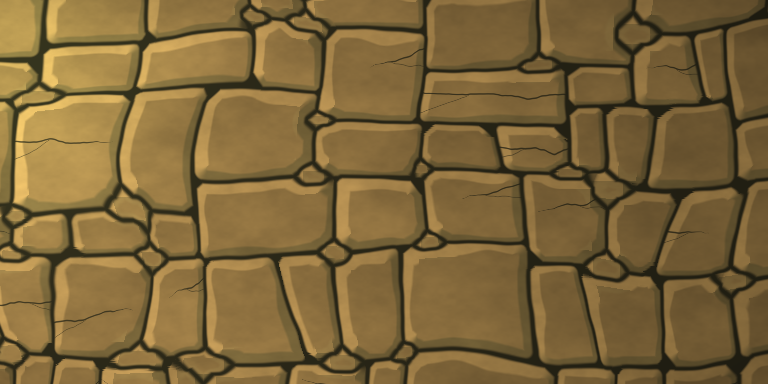
Reproduce this texture procedurally as a Shadertoy shader.

```glsl
float hash(vec2 p) {
    vec3 q = fract(p.xyx * 0.1031);
    q += dot(q, q.yzx + 33.33);
    return fract((q.x + q.y) * q.z);
}

float noise(vec2 p) {
    vec2 i = floor(p), f = fract(p);
    f = f * f * (3.0 - 2.0 * f);
    return mix(mix(hash(i), hash(i + vec2(1, 0)), f.x),
               mix(hash(i + vec2(0, 1)), hash(i + vec2(1, 1)), f.x), f.y);
}

float fbm(vec2 p) {
    float sum = 0.0, amp = 0.53;
    for (int i = 0; i < 4; i++) {
        sum += amp * noise(p);
        p = p * 2.03 + 7.1;
        amp *= 0.5;
    }
    return sum;
}

// Rounded box with its corners cut off obliquely
float cutBox(vec2 q, vec2 b, float r, float cut) {
    vec2 e = abs(q) - b + r;
    float box = length(max(e, 0.0)) + min(max(e.x, e.y), 0.0) - r;
    vec2 slant = normalize(vec2(0.6 + 0.8 * hash(b + sign(q)), 1.0));
    return max(box, dot(abs(q) - b, slant) + cut);
}

// Random joint position inside a grid cell
vec2 joint(vec2 c) {
    return c + 0.17 + 0.66 * vec2(hash(c), hash(c + 71.0));
}

// Nearest stone so far: distance, runner-up, local position, half size, id
struct Stone { float d, d2; vec2 q, b, id; };

void keepNearest(inout Stone s, float d, vec2 q, vec2 b, vec2 id) {
    if (d < s.d) s = Stone(d, s.d, q, b, id);
    else s.d2 = min(s.d2, d);
}

Stone findStone(vec2 p) {
    vec2 cell = vec2(0.265, 0.2), base = floor(p / cell + 0.5);
    Stone s = Stone(9.0, 9.0, vec2(0), vec2(0.1), vec2(0));
    for (int j = -1; j <= 1; j++)
    for (int i = -1; i <= 1; i++) {
        vec2 v = base + vec2(i, j), id = v;
        // Pinwheel tiling: cells alternate between upright and level joints
        vec2 bl = joint(v - 1.0), tr = joint(v);
        vec2 tl = joint(v - vec2(1, 0)), br = joint(v - vec2(0, 1));
        bool even = mod(v.x + v.y, 2.0) < 0.5;
        vec2 lo = cell * (even ? vec2(bl.x, br.y) : vec2(tl.x, bl.y));
        vec2 hi = cell * (even ? vec2(tr.x, tl.y) : vec2(br.x, tr.y));

        // Small stone wedged into a corner, pressing back its neighbours
        if (hash(v + 13.7) < 0.6) {
            float size = mix(0.026, 0.058, pow(hash(v + 4.3), 1.5));
            vec2 pb = size * vec2(1.0 + 0.5 * hash(v + 8.1), 0.85);
            vec2 pq = p - lo;
            keepNearest(s, cutBox(pq, pb, size * 0.7, 0.2 * size), pq, pb, v + 0.25);
        }

        // Some blocks are split across their longer side
        vec2 span = hi - lo;
        if (hash(v + 31.0) < 0.42 && max(span.x, span.y) > 0.21) {
            vec2 cut = mix(lo, hi, 0.3 + 0.4 * hash(v + 5.0));
            cut.x += 0.5 * (hash(v + 2.5) - 0.5) * (p.y - 0.5 * (lo.y + hi.y));
            bool wide = span.x > span.y;
            bool upper = wide ? p.x > cut.x : p.y > cut.y;
            if (upper) {
                lo = wide ? vec2(cut.x, lo.y) : vec2(lo.x, cut.y);
                id += 0.5;
            } else hi = wide ? vec2(cut.x, hi.y) : vec2(hi.x, cut.y);
        }
        vec2 q = p - 0.5 * (lo + hi), b = 0.5 * (hi - lo) - 0.0038;
        q += 0.1 * (vec2(hash(v + 2.0), hash(v + 3.0)) - 0.5) * q.yx;
        float corner = hash(id + 3.0 * sign(q)), least = min(b.x, b.y);
        float cut = min(0.004 + 0.022 * corner * corner, 0.4 * least);
        keepNearest(s, cutBox(q, b, min(0.018, 0.6 * least), cut), q, b, id);
    }
    return s;
}

// Thin crack with one branch, running in from a side
float crack(Stone s, float aa) {
    float side = hash(s.id + 9.0) < 0.5 ? -1.0 : 1.0;
    float u = s.q.x * side, seed = 10.0 * hash(s.id + 6.0);
    float y = s.q.y - (hash(s.id + 7.0) - 0.5) * (0.8 * u + 0.6 * s.b.y)
            - 0.022 * (noise(vec2(u * 22.0, seed)) - 0.5)
            - 0.004 * noise(vec2(u * 90.0, seed));
    float start = -s.b.x * (2.0 * hash(s.id + 8.0) - 0.1);
    float width = 0.002 * smoothstep(start, start + 0.08, u);
    float main = smoothstep(width + aa, width - aa, abs(y)) * step(start, u);
    float knot = 0.3 * s.b.x;
    float fork = smoothstep(0.001 + aa, 0.001 - aa, abs(y + 0.5 * (u - knot))) * step(knot, u);
    float on = step(hash(s.id + 17.0), 0.36) * step(0.05, min(s.b.x, s.b.y));
    return on * max(main, 0.7 * fork);
}

void mainImage(out vec4 fragColor, in vec2 fragCoord) {
    vec2 uv = fragCoord / iResolution.xy, pos = fragCoord / iResolution.y;
    float aa = 0.7 / iResolution.y;

    // Tilt and roughen the joints
    vec2 p = pos + 8.0;
    p += 0.085 * (vec2(noise(pos * 3.4), noise(pos * 3.4 + 19.0)) - 0.5);
    p += 0.004 * (vec2(noise(pos * 22.0), noise(pos * 22.0 + 31.0)) - 0.5);
    Stone s = findStone(p);
    float d = max(s.d, 0.5 * (s.d - s.d2) + 0.004);

    // Chiselled rim, lit from the upper left
    float small = min(1.0, min(s.b.x, s.b.y) / 0.08);
    vec2 n = sign(s.q) * max(abs(s.q) - s.b + 0.04 * small, 0.0);
    float lit = smoothstep(-0.5, 0.5, dot(n / (length(n) + 0.0001), vec2(-0.7, 0.7)));
    float rim = small * (0.011 + 0.024 * noise(pos * 11.0 + s.id)) * mix(0.75, 1.15, lit);
    float face = smoothstep(rim - 0.003, rim + 0.004, -d);
    vec3 rimTint = mix(vec3(0.80, 0.85, 0.86), vec3(1.27, 1.27, 1.28), lit);

    // Brushed stone surface
    float mottle = fbm(pos * vec2(9.0, 14.0) + s.id * 3.0);
    float grain = fbm(pos * vec2(45.0, 70.0));
    float tone = 0.95 + 0.1 * hash(s.id + 21.0) + 0.2 * (mottle - 0.5) + 0.08 * (grain - 0.5);
    tone -= 0.05 * s.q.y / s.b.y;
    vec3 color = vec3(0.515, 0.408, 0.23) * tone * mix(rimTint, vec3(1), face);
    color *= 0.8 + 0.2 * smoothstep(0.0, 0.006, -d);

    // Dark joints and cracks
    vec3 gap = vec3(0.15, 0.14, 0.085);
    color = mix(color, gap, 0.8 * crack(s, aa));
    color = mix(gap, color, smoothstep(0.001 + aa, -0.0015 - aa, d));

    // Warm light from the left, glow in the upper left corner
    float light = mix(1.18, 0.84, smoothstep(0.0, 1.0, uv.x));
    light *= 1.0 - 0.12 * smoothstep(0.45, 0.75, length(uv - 0.5));
    float glow = exp(-6.0 * dot(pos - vec2(0, 0.85), pos - vec2(0, 0.85)));
    color *= light + glow * vec3(0.27, 0.34, 0.25);
    fragColor = vec4(clamp(color, 0.0, 1.0), 1.0);
}
```
